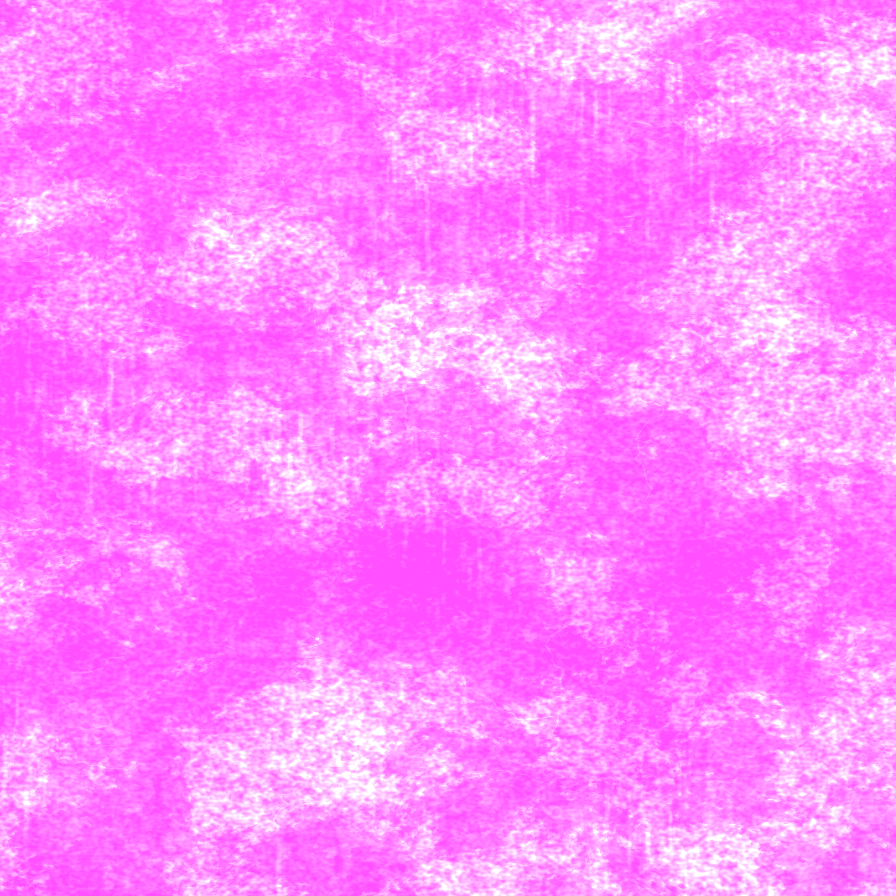
Reproduce this texture procedurally as a Shadertoy shader.

```glsl
// Weathered magenta plaster: soft clouds, peeling flakes, drips, cracks and grit.
#define BASE_GREEN 0.50     // green level of the middle tone
#define CONTRAST 0.14       // green change per unit of tone
#define HIGHLIGHT 0.012     // extra lift at the tonal extremes
#define CLOUD_AMOUNT 1.7
#define PEEL_AMOUNT 0.9
#define CHIP_AMOUNT 0.65
#define GRIT_AMOUNT 1.8
#define DRIP_AMOUNT 0.9
#define CRACK_AMOUNT 0.8
#define TONE_BIAS 0.40      // mean of the light layers

float hash(vec2 p) {
    vec3 q = fract(p.xyx * 0.1031);
    q += dot(q, q.yzx + 33.33);
    return fract((q.x + q.y) * q.z);
}

float cornerSlope(vec2 cell, vec2 offset) {
    float angle = 6.2832 * hash(cell);
    return dot(vec2(cos(angle), sin(angle)), offset);
}

// Gradient noise, centred on zero
float noise(vec2 p) {
    vec2 i = floor(p), f = p - i;
    vec2 u = f * f * f * (f * (f * 6.0 - 15.0) + 10.0);
    vec2 e = vec2(0.0, 1.0);
    float low = mix(cornerSlope(i, f), cornerSlope(i + e.yx, f - e.yx), u.x);
    float high = mix(cornerSlope(i + e.xy, f - e.xy), cornerSlope(i + e.yy, f - e.yy), u.x);
    return mix(low, high, u.y);
}

float fbm(vec2 p, int octaves, float gain) {
    float sum = 0.0, amplitude = 1.0;
    for (int i = 0; i < octaves; i++) {
        sum += amplitude * noise(p);
        p = p * 2.03 + vec2(17.3, 9.7);
        amplitude *= gain;
    }
    return sum;
}

// Thin vertical runs with a random start and length in each column
float drips(vec2 uv, float columns, float rows) {
    uv.x += 0.003 * noise(uv * vec2(12.0, 25.0));
    float column = floor(uv.x * columns);
    float y = uv.y * rows + hash(vec2(column, 3.0));
    vec2 cell = vec2(column, floor(y));
    float along = fract(y);
    float top = 0.45 + 0.5 * hash(cell + 7.0);
    float reach = 0.15 + 0.3 * hash(cell + 19.0);
    float body = smoothstep(top - reach, top - 0.6 * reach, along)
               * (1.0 - smoothstep(top - 0.1, top, along));
    float across = abs(fract(uv.x * columns) - 0.5);
    float line = 1.0 - smoothstep(0.08, 0.36, across);
    return body * line * step(hash(cell + 31.0), 0.35);
}

// Fine contour lines, kept only in scattered places
float cracks(vec2 uv) {
    float contour = fbm(uv * vec2(4.0, 7.0) + 61.0, 5, 0.5);
    float place = smoothstep(0.1, 0.28, noise(uv * 6.0 + 43.0));
    return place * (1.0 - smoothstep(0.003, 0.016, abs(contour)));
}

void mainImage(out vec4 fragColor, in vec2 fragCoord) {
    vec2 uv = fragCoord / iResolution.y;

    // Broad clouds and diagonal smudges
    vec2 warp = 0.05 * vec2(noise(uv * 7.0 + 5.0), noise(uv * 7.0 + 25.0));
    float cloud = fbm((uv + warp) * vec2(3.0, 3.8) + 11.3, 5, 0.55);
    vec2 diagonal = vec2(uv.x + uv.y, uv.y - uv.x);
    float smudge = noise(diagonal * vec2(1.8, 5.0) + 71.0);

    // Ragged peeling patches, small chips and dark pits
    float flake = fbm((uv + warp) * vec2(5.0, 8.0) + 37.1, 7, 0.69);
    float peel = smoothstep(-0.04, 0.08, flake + 0.5 * cloud - 0.08);
    float chip = fbm(uv * vec2(21.0, 30.0) + 83.7, 4, 0.7);
    float lightChip = smoothstep(0.18, 0.30, chip + 0.5 * cloud);
    float darkPit = smoothstep(0.26, 0.40, 0.3 * cloud - chip);

    // Drips and faint vertical streaks
    float wet = smoothstep(-0.02, 0.22, noise(uv * vec2(4.0, 3.5) + 52.6));
    float run = drips(uv, 85.0, 4.0) + 0.7 * drips(uv + 0.37, 130.0, 6.0);
    float streak = noise(uv * vec2(105.0, 7.0) + 14.2);

    // Surface grain, stretched a little sideways
    float grit = fbm(uv * vec2(85.0, 125.0) + 29.4, 2, 0.8);

    float tone = CLOUD_AMOUNT * cloud + 0.6 * smudge + 0.45 * flake - TONE_BIAS;
    tone += PEEL_AMOUNT * peel + CHIP_AMOUNT * (lightChip - 0.8 * darkPit);
    tone += wet * (DRIP_AMOUNT * run + 0.8 * streak);
    tone += CRACK_AMOUNT * cracks(uv) + GRIT_AMOUNT * grit * (0.7 + 0.45 * peel);

    // Tone to colour: only the green channel varies
    float green = BASE_GREEN + CONTRAST * tone + HIGHLIGHT * tone * tone;
    fragColor = vec4(1.0, clamp(green, 0.31, 1.0), 1.0, 1.0);
}
```
